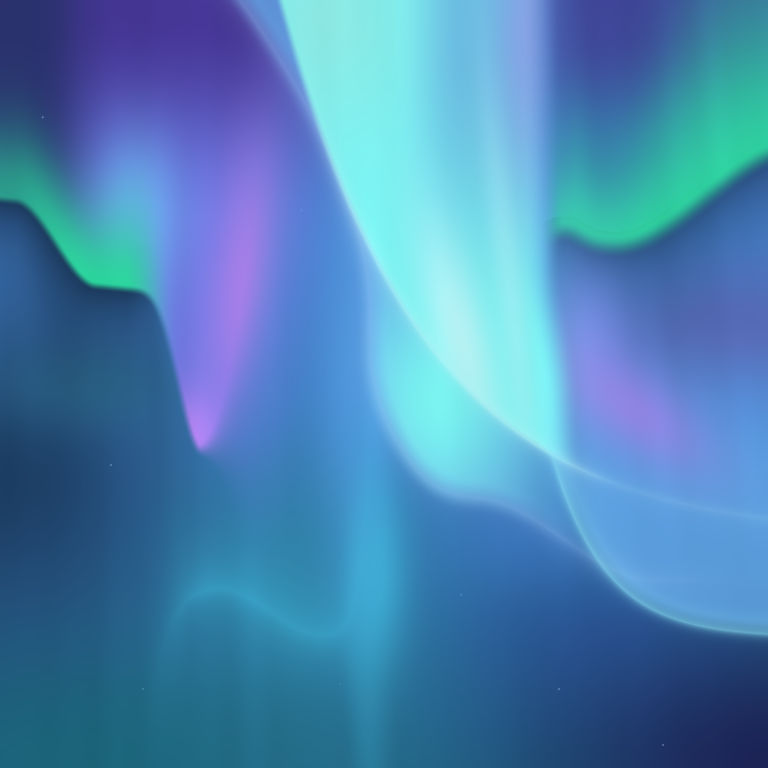
Reproduce this background procedurally as a WebGL 1 fragment shader.

```glsl
precision highp float;
uniform vec2 u_resolution;

#define GREEN vec3(.17, .83, .61)
#define CYAN vec3(.48, .96, .95)
#define PALE vec3(.76, .97, .98)
#define SKY_BLUE vec3(.38, .65, .9)
#define PERIWINKLE vec3(.42, .47, .88)
#define PINK vec3(.66, .49, .9)
#define VIOLET vec3(.27, .21, .58)
#define NAVY vec3(.11, .24, .39)
#define TEAL vec3(.25, .73, .87)
#define EDGE .006
#define STAR_CELLS 24.
#define SLOPE_STEP .002

vec2 p;

float hash(vec2 v) {
  vec3 q = fract(v.xyx * .1031);
  q += dot(q, q.yzx + 33.33);
  return fract((q.x + q.y) * q.z);
}

float noise(vec2 v) {
  vec2 i = floor(v), f = fract(v);
  f = f * f * (3. - 2. * f);
  return mix(mix(hash(i), hash(i + vec2(1, 0)), f.x),
             mix(hash(i + vec2(0, 1)), hash(i + 1.), f.x), f.y);
}

// Blend in a soft ellipse; area holds center and radii
void tint(inout vec3 c, vec3 color, float amount, vec4 area) {
  vec2 d = (p - area.xy) / area.zw;
  c = mix(c, color, amount * exp(-dot(d, d)));
}

// Distance above a curve, from two neighbouring heights
float above(float h0, float h1) {
  return (p.y - h0) / length(vec2(1, (h1 - h0) / SLOPE_STEP));
}

// Curve heights
float leftHem(float x) {
  return .74 - .1 * smoothstep(.02, .125, x) - .1 * x
       - .2 * pow(smoothstep(.165, .262, x), 2.2) + .2 * smoothstep(.26, .42, x);
}
float rightHem(float x) {
  float b = (x - .735) / .03;
  return .678 + .02 * exp(-b * b) + .128 * smoothstep(.8, 1.04, x);
}
float sweep(float x) { return .3 + .25 * exp((.56 - x) / .19); }
float ribbon(float x) { return .17 + .25 * exp((.715 - x) / .07); }
float wave(float x) {
  float fall = max(.25 - x, 0.);
  return .203 + .03 * cos((x - .285) * 23.3) - 30. * fall * fall
       + .4 * pow(max(x - .42, 0.) / .07, 5.);
}

vec3 backdrop() {
  vec3 c = mix(vec3(.11, .36, .48), vec3(.28, .53, .83), smoothstep(0., .5, p.y));
  c = mix(c, VIOLET, smoothstep(.65, 1.05, p.y) * .85);
  tint(c, vec3(.19, .54, .68), .9, vec4(.38, .22, .22, .2));
  tint(c, vec3(.15, .45, .56), .7, vec4(.38, .03, .25, .1));
  tint(c, NAVY, 1., vec4(0, .38, .25, .25));
  tint(c, vec3(.17, .41, .54), .8, vec4(.12, .5, .12, .06));
  tint(c, vec3(.1, .4, .47), .8, vec4(.1, 0, .2, .12));
  tint(c, vec3(.17, .37, .62), 1., vec4(.78, .18, .2, .16));
  tint(c, vec3(.11, .14, .34), 1., vec4(1, 0, .28, .19));
  tint(c, vec3(.35, .39, .7), .9, vec4(.95, .57, .2, .1));
  tint(c, vec3(.24, .48, .77), .7, vec4(.68, .31, .11, .08));
  return c;
}

void main() {
  p = gl_FragCoord.xy / u_resolution;
  float x = p.x, y = p.y, x1 = x + SLOPE_STEP;
  vec3 col = backdrop();

  // Teal wave and its rising column
  float w = above(wave(x), wave(x1));
  float span = smoothstep(.18, .27, x) * (1. - smoothstep(.475, .53, x));
  span *= 1. - smoothstep(.3, .6, y);
  col = mix(col, TEAL, .5 * span * exp(-abs(w) / (w > 0. ? .05 : .025)));
  tint(col, TEAL, .7, vec4(.49, .25, .04, .12));
  tint(col, vec3(.33, .64, .91), .65, vec4(.46, .5, .045, .22));

  // Left curtain
  float hem = leftHem(x), h = above(hem, leftHem(x1));
  vec3 left = mix(PERIWINKLE, VIOLET, smoothstep(.7, .98, y));
  left = mix(left, vec3(.16, .19, .42), 1. - smoothstep(.04, .16, x));
  tint(left, vec3(.42, .69, .93), .9, vec4(.18, .72, .055, .1));
  tint(left, PINK, .95, vec4(.24 + .13 * y, .64, .05, .18));
  tint(left, PINK * 1.06, 1., vec4(.25, .43, .04, .06));
  float green = (.65 + .35 * smoothstep(0., .12, x)) * (1. - smoothstep(.16, .235, x));
  left = mix(left, GREEN, green * exp(-pow(y - hem, 2.) / .009));
  float shade = 1. - smoothstep(.16, .24, x);
  col = mix(col, NAVY * .78, .9 * shade * exp(min(h, 0.) / .07));
  float soft = EDGE + .15 * smoothstep(.25, .37, x);
  col = mix(col, left, smoothstep(-soft, soft, h) * (1. - smoothstep(.3, .47, x)));

  // Right hem, with a shaded fold below it
  float g = above(rightHem(x), rightHem(x1));
  float side = smoothstep(.7, .735, x);
  float reach = mix(.09, .2, smoothstep(.75, 1., x));
  vec3 dusk = mix(vec3(.2, .42, .64), vec3(.23, .25, .57), smoothstep(.8, .95, y));
  col = mix(col, dusk, .8 * side * smoothstep(0., .1, g));
  col = mix(col, NAVY, .85 * side * exp(-abs(min(g, 0.)) / .06) * step(g, .02));
  green = exp(-pow(max(g, 0.) / reach, 1.6)) * smoothstep(-.015, .015, g);
  col = mix(col, GREEN, side * green);

  // Folded veil above the lower ribbon
  float r = above(ribbon(x), ribbon(x1));
  float veil = smoothstep(-EDGE, .02, r) * smoothstep(.68, .74, x);
  col = mix(col, SKY_BLUE, .82 * veil * (1. - smoothstep(.34, .6, y)));
  tint(col, vec3(.48, .54, .89), .85 * side, vec4(.76, .55, .06, .1));
  tint(col, PINK, .7 * side, vec4(1.2 - .8 * y, .465, .075, .08));

  // Lower curtain and its pale rim, joined by a rounded corner
  float low = max(.55 - y, 0.) / .19;
  float rimX = .482 - .807 * pow(max(y - .6, 0.), 1.7) + .08 * low * low;
  float a = x - rimX, b = y - .35 + .105 * smoothstep(.62, .85, x);
  float d = -.02 * log(exp(-a / .02) + exp(-b / .02));
  float lower = smoothstep(-.02, .025, d);
  float fade = 1. - smoothstep(.62, .78, x);
  col = mix(col, SKY_BLUE, lower * (.05 + .75 * fade));
  tint(col, CYAN, lower, vec4(.57, .48, .12, .17));
  float rim = exp(-abs(d) / .014) * (1. - smoothstep(.65, 1.05, x));
  col = mix(col, vec3(.62, .76, .96), .35 * rim);

  // Main bright curtain
  float s = above(sweep(x), sweep(x1));
  float border = .715 + .025 * (1. - smoothstep(.48, .66, y)) - x;
  float cover = smoothstep(-EDGE, EDGE, s) * smoothstep(-.015, .035, border);
  float cool = smoothstep(.5, .6, x) * smoothstep(.55, .95, y);
  vec3 body = mix(CYAN, vec3(.41, .74, .88), cool);
  tint(body, vec3(.56, .9, .86), .8, vec4(.43, .98, .1, .15));
  tint(body, vec3(.56, .62, .9), .8, vec4(.69, .96, .045, .2));
  tint(body, PALE, .9, vec4(.74 - .25 * y, .56, .04, .15));
  tint(body, PALE, .4, vec4(.74 - .12 * y, .6, .02, .25));
  col = mix(col, body, .96 * cover);

  // Fine bright folds
  span = smoothstep(.37, .46, x) * (1. - .75 * smoothstep(.72, .82, x));
  col = mix(col, PALE, .5 * span * exp(-abs(s) / .007));
  float glow = exp(-abs(r) / (r > 0. ? .013 : .005));
  col = mix(col, vec3(.55, .9, .97), .6 * glow * smoothstep(.685, .735, x));

  // Streaks and sparse stars
  col *= .975 + .05 * noise(vec2((x - .12 * (1. - y) * (x - .2)) * 38., y * 2.));
  vec2 grid = p * STAR_CELLS, cell = floor(grid);
  float star = 1. - smoothstep(.02, .05, length(grid - cell - .2 - .6 * hash(cell + 3.)));
  star *= step(.975, hash(cell)) * (1. - smoothstep(.2, .6, col.g));
  gl_FragColor = vec4(clamp(col + .2 * star, 0., 1.), 1);
}
```
